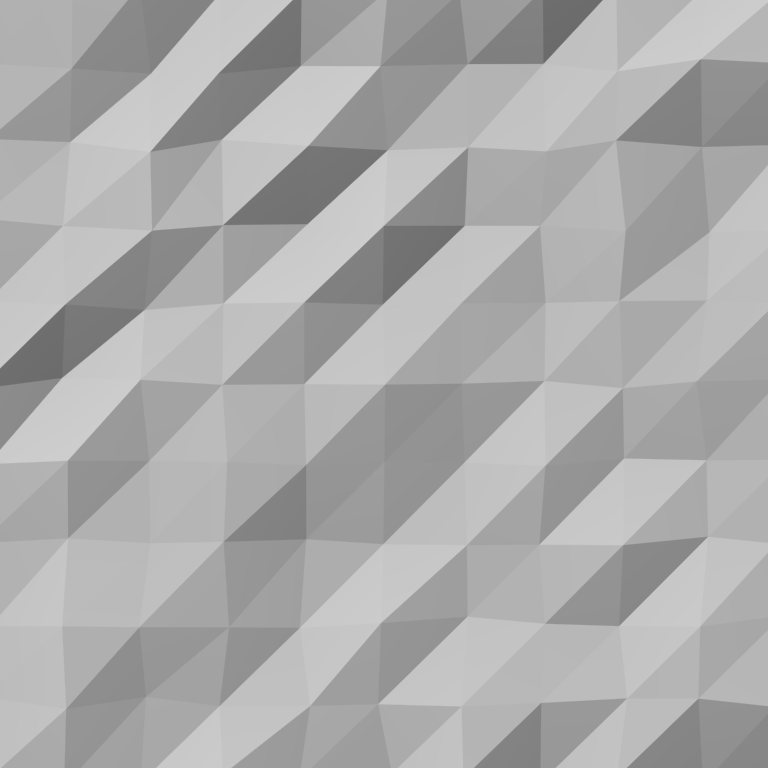
Write a WebGL 2 fragment shader that draws this background.

```glsl
#version 300 es
precision highp float;

uniform vec2 u_resolution;
out vec4 fragColor;

const float CELLS = 9.67;               // grid cells across the canvas
const vec2 LIGHT = vec2(0.33, -0.66);   // response to slope along x and y
const float DARKEST = 0.42;

vec2 hash2(vec2 p, float seed) {
    vec3 q = fract(vec3(p.xyx) * vec3(0.1031, 0.1030, 0.0973) + seed);
    q += dot(q, q.yzx + 33.33);
    return fract((q.xx + q.yz) * q.zy);
}

// Grid corner moved slightly, more so towards the borders
vec2 vertexAt(vec2 id) {
    float amount = mix(0.02, 0.1, smoothstep(0.5, 5.0, length(id)));
    return id + (hash2(id + 50.0, 0.37) * 2.0 - 1.0) * amount;
}

float heightAt(vec2 id) {
    return hash2(id + 50.0, 0.71).x;
}

// Signed distance to the line a-b, positive on its left
float edgeDistance(vec2 p, vec2 a, vec2 b) {
    vec2 along = normalize(b - a);
    return dot(p - a, vec2(-along.y, along.x));
}

// Antialiased coverage of a counterclockwise triangle
float coverage(vec2 p, vec2 a, vec2 b, vec2 c, float blur) {
    float inside = min(edgeDistance(p, a, b),
                   min(edgeDistance(p, b, c), edgeDistance(p, c, a)));
    return clamp(0.5 + inside / blur, 0.0, 1.0);
}

// Grey of a facet: skewed light response plus a faint inner gradient
float facetTone(vec2 slope, vec2 fromCentre) {
    float lit = dot(slope, LIGHT);
    float tone = 0.69 + 0.245 * lit - 0.14 * lit * lit;
    return max(tone, DARKEST) + 0.02 * dot(slope, fromCentre);
}

void main() {
    float size = min(u_resolution.x, u_resolution.y);
    vec2 p = (gl_FragCoord.xy - 0.5 * u_resolution) / size * CELLS;
    float blur = 1.2 * CELLS / size;
    vec2 home = floor(p);
    float toneSum = 0.0;
    float weightSum = 0.0;

    // Both facets of every nearby cell
    for (int y = -1; y <= 1; y++) {
        for (int x = -1; x <= 1; x++) {
            vec2 id = home + vec2(x, y);
            vec2 right = id + vec2(1.0, 0.0);
            vec2 top = id + vec2(0.0, 1.0);
            vec2 far = id + 1.0;

            vec2 a = vertexAt(id);
            vec2 b = vertexAt(right);
            vec2 c = vertexAt(far);
            vec2 d = vertexAt(top);
            float ha = heightAt(id);
            float hb = heightAt(right);
            float hc = heightAt(far);
            float hd = heightAt(top);

            float lower = coverage(p, a, b, c, blur);
            float upper = coverage(p, a, c, d, blur);
            vec2 lowerSlope = vec2(hb - ha, hc - hb);
            vec2 upperSlope = vec2(hc - hd, hd - ha);

            toneSum += lower * facetTone(lowerSlope, p - (a + b + c) / 3.0);
            toneSum += upper * facetTone(upperSlope, p - (a + c + d) / 3.0);
            weightSum += lower + upper;
        }
    }

    fragColor = vec4(vec3(toneSum / max(weightSum, 0.001)), 1.0);
}
```
